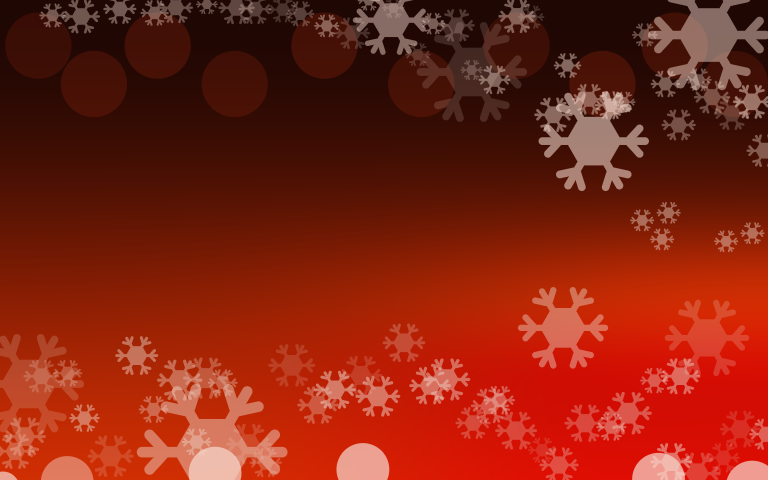
Give the GLSL for this background, as a WebGL 1 fragment shader.

```glsl
precision highp float;
// Winter background: a dark-to-red gradient with a warm glow on the right,
// soft bokeh discs along the top and bottom, and translucent snowflakes.
// Each flake is a folded distance function; small ones are scattered by hash.
uniform vec2 u_resolution;

const float PI = 3.14159;
const vec3 SNOW = vec3(0.93, 0.82, 0.77);

float hash(float n) {
  return fract(sin(n * 127.1) * 43758.55);
}

// Coverage from a signed distance in canvas heights
float fill(float d) {
  return clamp(0.5 - d * u_resolution.y, 0.0, 1.0);
}

float segment(vec2 p, vec2 a, vec2 b) {
  vec2 ab = b - a;
  return length(p - a - ab * clamp(dot(p - a, ab) / dot(ab, ab), 0.0, 1.0));
}

float disc(vec2 p, float radius) {
  return fill(length(p) - radius);
}

// Six forked arms around a hexagonal body
float flake(vec2 p, float radius) {
  vec2 q = p / radius;
  float angle = atan(q.y, q.x + 1e-5);
  angle = abs(mod(angle + PI / 6.0, PI / 3.0) - PI / 6.0);
  q = length(q) * vec2(cos(angle), sin(angle));
  float body = dot(q, vec2(0.866, 0.5)) - 0.44;
  float arm = segment(q, vec2(0.0), vec2(0.93, 0.0)) - 0.07;
  float fork = segment(q, vec2(0.62, 0.0), vec2(0.83, 0.23)) - 0.07;
  return fill(min(body, min(arm, fork)) * radius);
}

vec3 backdrop(float x, float depth) {
  float glow = exp(-pow((x - 1.0) / 0.5, 2.0) - pow((depth - 0.62) / 0.16, 2.0));
  float scarlet = smoothstep(0.6, 0.8, depth) * smoothstep(0.2, 0.8, x);
  float red = 0.12 + 0.72 * smoothstep(0.02, 1.12, depth) + 0.28 * glow + 0.06 * scarlet;
  return vec3(red, red * (0.22 - 0.16 * scarlet), 0.012);
}

void main() {
  vec2 p = gl_FragCoord.xy / u_resolution.y;
  float width = u_resolution.x / u_resolution.y;
  p.x *= 1.6 / width;
  vec3 color = backdrop(p.x / 1.6, 1.0 - p.y);

  // Faint orange bokeh along the top
  for (int i = 0; i < 10; i++) {
    float k = float(i);
    vec2 center = vec2(0.08 + 0.158 * k - 0.07 * sin(0.65 * k),
                       0.865 + 0.04 * cos(PI * k));
    color = mix(color, vec3(0.8, 0.2, 0.06), (0.15 + 0.12 * hash(k)) * disc(p - center, 0.069));
  }

  // Large pale flakes behind the scatter
  color = mix(color, SNOW, 0.16 * flake(p - vec2(0.983, 0.85), 0.115));
  color = mix(color, SNOW, 0.22 * flake(p - vec2(1.473, 0.296), 0.088));
  color = mix(color, SNOW, 0.20 * flake(p - vec2(0.06, 0.2), 0.115));

  // Small flakes drifted along the bottom
  for (int i = 0; i < 38; i++) {
    float k = float(i);
    vec2 center = vec2(1.6 * fract(k * 0.618 + 0.02), 0.01 + 0.29 * hash(k + 3.0));
    float radius = 0.028 + 0.022 * hash(k + 51.0);
    color = mix(color, SNOW, (0.16 + 0.36 * hash(k + 97.0)) * flake(p - center, radius));
  }

  // Small flakes hanging from the top, reaching lower on the right
  for (int i = 0; i < 34; i++) {
    float k = float(i);
    float x = 1.6 * pow(fract(k * 0.618 + 0.05), 0.75);
    float drop = hash(k + 12.0) * (0.05 + 0.28 * smoothstep(0.5, 1.4, x));
    float radius = 0.022 + 0.018 * hash(k + 71.0);
    color = mix(color, SNOW, (0.15 + 0.38 * hash(k + 33.0)) * flake(p - vec2(x, 1.0 - drop), radius));
  }

  // Two tiny clusters at the middle right
  for (int i = 0; i < 5; i++) {
    float k = float(i);
    vec2 center = mix(vec2(1.37, 0.533), vec2(1.545, 0.49), step(2.5, k));
    center += 0.033 * vec2(cos(2.1 * k + 0.8), sin(2.1 * k + 0.8));
    color = mix(color, SNOW, 0.45 * flake(p - center, 0.025));
  }

  // Large bright flakes in front
  color = mix(color, SNOW, 0.60 * flake(p - vec2(1.237, 0.706), 0.115));
  color = mix(color, SNOW, 0.44 * flake(p - vec2(1.173, 0.317), 0.094));
  color = mix(color, SNOW, 0.48 * flake(p - vec2(0.442, 0.058), 0.157));
  color = mix(color, SNOW, 0.50 * flake(p - vec2(1.477, 0.927), 0.127));
  color = mix(color, SNOW, 0.50 * flake(p - vec2(0.815, 0.958), 0.08));

  // Bright bokeh resting on the lower edge, with one gap
  for (int i = -1; i < 6; i++) {
    float k = float(i);
    float x = clamp(0.14 + 0.308 * k, 0.006, 1.567);
    float y = 0.022 - 0.04 * pow(abs(x / 0.8 - 1.0), 2.0);
    float radius = k < 0.0 ? 0.035 : 0.055;
    float alpha = i == 3 ? 0.0 : 0.45 + 0.25 * step(0.5, abs(k));
    color = mix(color, vec3(0.97, 0.85, 0.81), alpha * disc(p - vec2(x, y), radius));
  }

  gl_FragColor = vec4(color, 1.0);
}
```
